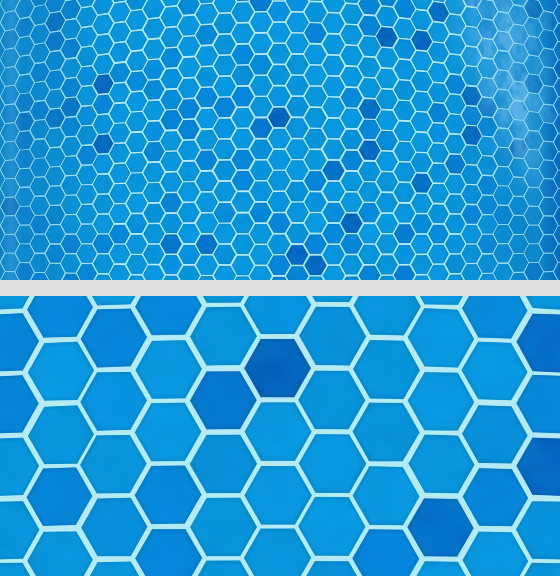
Top, the full canvas; bottom, a detail of the centre.
This pattern is drawn by a Shadertoy shader. Its source:

```glsl
const float ROW = 0.0755;              // tile height, canvas height = 1
const float COLUMN = 0.0651;           // column step at the centre
const float SQUEEZE = 0.09;            // columns narrow towards the sides
const float SAG = 0.068;               // bend of the rows on the curved wall
const vec2 ANCHOR = vec2(-0.003, 0.581); // a tile centre, from mid-canvas
const float GROUT_HALF = 0.039;        // half joint width, in tile heights
const float JITTER = 0.022;            // uneven setting of the tiles

const vec3 AZURE = vec3(0.03, 0.59, 0.87);
const vec3 BLUE  = vec3(0.02, 0.52, 0.85);
const vec3 DEEP  = vec3(0.02, 0.37, 0.72);
const vec3 SHADE = vec3(0.07, 0.48, 0.73);
const vec3 GLARE = vec3(0.42, 0.73, 0.92);
const vec3 GROUT = vec3(0.74, 0.94, 0.97);

float hash(vec2 p) {
    vec3 q = fract(vec3(p.xyx + 71.0) * 0.1031);
    q += dot(q, q.yzx + 33.33);
    return fract((q.x + q.y) * q.z);
}

float noise(vec2 p) {
    vec2 i = floor(p), f = fract(p);
    f = f * f * (3.0 - 2.0 * f);
    return mix(mix(hash(i), hash(i + vec2(1, 0)), f.x),
               mix(hash(i + vec2(0, 1)), hash(i + vec2(1, 1)), f.x), f.y);
}

float clouds(vec2 p) {
    float sum = 0.0, weight = 0.55;
    for (int i = 0; i < 3; i++) {
        sum += weight * noise(p);
        p = p * 2.1 + 17.0;
        weight *= 0.5;
    }
    return sum;
}

// Canvas to lattice: unit tile height, as seen on a bulging wall
vec2 wallToLattice(vec2 p) {
    float x = p.x - ANCHOR.x;
    float sag = SAG * x * x * 2.2 * (p.y - 0.14);
    float column = x / COLUMN * (1.0 + SQUEEZE * x * x);
    return vec2(column * 0.8660254, (p.y + sag - ANCHOR.y) / ROW);
}

// Offset from the centre of the nearest flat-topped hexagon
vec2 hexLocal(vec2 p) {
    vec2 period = vec2(1.7320508, 1.0);
    vec2 a = p - period * floor(p / period + 0.5);
    vec2 b = p - period * (floor(p / period) + 0.5);
    return dot(a, a) < dot(b, b) ? a : b;
}

float hexEdge(vec2 p) {
    p = abs(p);
    return 0.5 - max(p.y, dot(p, vec2(0.8660254, 0.5)));
}

vec3 glaze(vec2 id, vec2 local, vec2 lattice) {
    float tone = hash(id);
    float mottle = clouds(lattice * 3.0 + id * 5.0);
    float patches = noise(id * 0.22 + 4.0);
    float blueness = smoothstep(0.48, 0.9, tone + 0.35 * (patches - 0.5));
    vec3 color = mix(AZURE, BLUE, blueness);
    float dark = smoothstep(0.90, 0.98, tone);
    color = mix(color, DEEP, dark * (0.35 + 0.8 * mottle));
    color *= 0.97 + 0.06 * mottle + 0.035 * (hash(id + 9.0) - 0.5);
    // Glaze thins to a darker rim
    float rim = 1.0 - smoothstep(0.03, 0.13, hexEdge(local));
    return color * (1.0 - 0.07 * rim);
}

// Broken reflection running down the right side
float reflection(vec2 p, vec2 id, vec2 lattice) {
    float center = 0.77 + 0.2 * (1.0 - p.y);
    float width = mix(0.055, 0.125, smoothstep(0.3, 0.9, p.y));
    float offset = (p.x - center + 0.07 * (hash(id + 23.0) - 0.5)) / width;
    float band = exp(-offset * offset) * smoothstep(0.18, 0.62, p.y);
    float ripple = smoothstep(0.25, 0.65, clouds(lattice * vec2(2.4, 1.5)));
    return band * mix(0.45, 1.0, ripple) * mix(0.65, 1.0, hash(id + 31.0));
}

void mainImage(out vec4 fragColor, in vec2 fragCoord) {
    vec2 p = fragCoord / iResolution.y;
    p.x -= 0.5 * iResolution.x / iResolution.y;
    float pixel = 1.0 / (iResolution.y * ROW);

    vec2 lattice = wallToLattice(p);
    vec2 local = hexLocal(lattice);
    vec2 id = floor((lattice - local) * vec2(1.1547005, 2.0) + 0.5);
    vec2 nudge = JITTER * (vec2(hash(id + 3.0), hash(id + 13.0)) - 0.5);

    // Tiles, with shade where the wall turns away
    vec3 color = glaze(id, local, lattice);
    float turn = smoothstep(0.5, 1.0, abs(p.x));
    color = mix(color, SHADE, 0.55 * turn);
    color = mix(color, DEEP, 0.65 * smoothstep(0.91, 1.0, p.x));
    color = mix(color, GLARE, 0.85 * reflection(p, id, lattice));
    float sheen = exp(-pow((p.x + 0.96) / 0.025, 2.0));
    color = mix(color, GLARE, 0.22 * sheen);

    // Joints, fainter and finer at the sides
    float halfWidth = GROUT_HALF * (1.0 - 0.22 * turn);
    halfWidth *= 0.85 + 0.3 * noise(lattice * 1.3);
    float edge = hexEdge(local + nudge);
    float joint = 1.0 - smoothstep(halfWidth - 0.6 * pixel, halfWidth + 0.6 * pixel, edge);
    vec3 grout = mix(GROUT, AZURE, 0.3 * turn);
    color = mix(color, grout, joint * 0.95);

    fragColor = vec4(color, 1.0);
}
```
